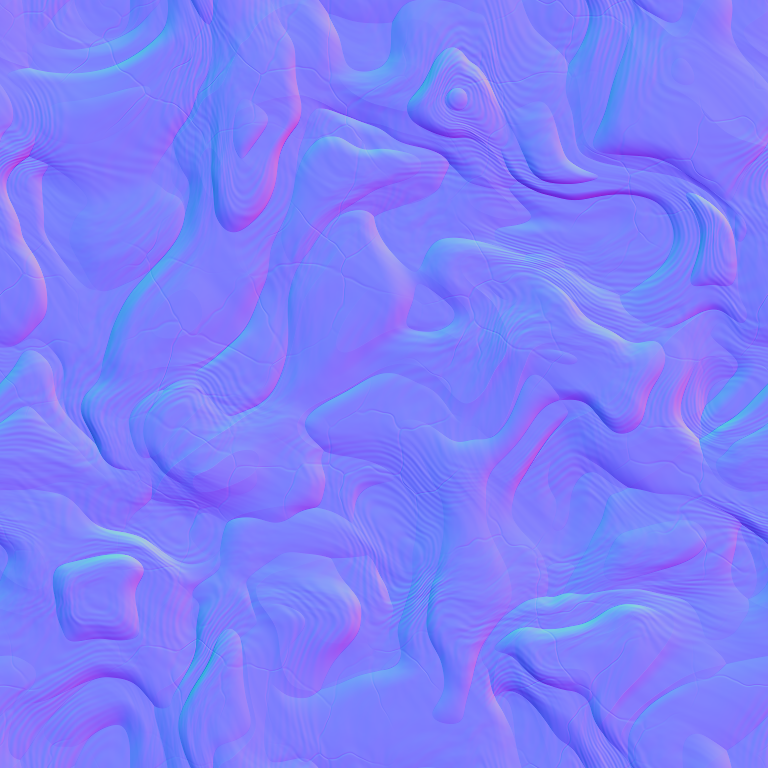
A three.js fragment shader for this texture map:

```glsl
// Tangent-space normal map of folded, layered rock that tiles at its edges.
// A height field is built from warped gradient noise cut into soft terraces,
// with fine strata lines and hairline cracks; its slope is encoded as colour.

#define FOLD_SCALE 5.0      // large folds across the canvas
#define FOLD_HEIGHT 0.0068  // rise of one terrace
#define FOLD_STEPS 3.2      // terraces per unit of noise
#define LEDGE_WIDTH 0.45    // share of a terrace taken by its slope
#define WARP 0.10           // bending of the folds
#define STRATA_COUNT 21.0   // fine lines per unit of noise
#define STRATA_DEPTH 0.00011
#define CRACK_SCALE 11.0    // crack cells across the canvas
#define CRACK_DEPTH 0.00024
#define CRACK_WIDTH 0.019   // in crack cells
#define GRAIN 0.0007        // height of the small bumps
#define SAMPLE_STEP 0.0012  // distance used to measure the slope

varying vec2 vUv;

const float TAU = 6.2831853;

vec2 hash2(vec2 c) {
  vec3 q = fract(c.xyx * vec3(0.1031, 0.1030, 0.0973));
  q += dot(q, q.yzx + 33.33);
  return fract((q.xx + q.yz) * q.zy);
}

float corner(vec2 cell, vec2 offset, float period, float seed) {
  float angle = TAU * hash2(mod(cell, period) + seed).x;
  return dot(vec2(cos(angle), sin(angle)), offset);
}

// Gradient noise repeating once per canvas; freq is a whole number.
float noise(vec2 p, float freq, float seed) {
  p *= freq;
  vec2 c = floor(p), f = p - c;
  vec2 u = f * f * f * (f * (f * 6.0 - 15.0) + 10.0);
  vec2 e = vec2(1.0, 0.0);
  float low = mix(corner(c, f, freq, seed),
                  corner(c + e.xy, f - e.xy, freq, seed), u.x);
  float high = mix(corner(c + e.yx, f - e.yx, freq, seed),
                   corner(c + e.xx, f - e.xx, freq, seed), u.x);
  return mix(low, high, u.y);
}

vec2 noise2(vec2 p, float freq, float seed) {
  return vec2(noise(p, freq, seed), noise(p, freq, seed + 31.0));
}

// Staircase with a sharp foot and a rounded shoulder.
float terrace(float t) {
  float x = 1.0 - min(fract(t) / LEDGE_WIDTH, 1.0);
  return floor(t) + 1.0 - x * x;
}

// Groove along the borders of a repeating cell pattern.
float cracks(vec2 p) {
  p *= CRACK_SCALE;
  vec2 c = floor(p);
  float nearest = 9.0, second = 9.0;
  for (int j = -1; j <= 1; j++) {
    for (int i = -1; i <= 1; i++) {
      vec2 cell = c + vec2(float(i), float(j));
      float d = length(cell + hash2(mod(cell, CRACK_SCALE) + 71.0) - p);
      second = min(second, max(nearest, d));
      nearest = min(nearest, d);
    }
  }
  float gap = (second - nearest) / CRACK_WIDTH;
  return exp(-0.5 * gap * gap);
}

float height(vec2 p) {
  // Bend the plane so that folds curl and pinch.
  vec2 q = p + WARP * noise2(p, 3.0, 5.0);
  q += 0.4 * WARP * noise2(q, 8.0, 17.0);
  q += 0.05 * WARP * noise2(q, 21.0, 23.0);

  // Two sets of folds; the higher one covers the other and leaves a crease.
  float broad = noise(q, FOLD_SCALE, 43.0) + 0.16 * noise(q, 11.0, 59.0);
  float minor = noise(q + 0.05 * broad, FOLD_SCALE + 1.0, 87.0);
  float sharpness = smoothstep(-0.35, 0.2, noise(p, 5.0, 101.0));
  float t = broad * FOLD_STEPS + 0.35;
  float s = minor * FOLD_STEPS + 0.15;
  float upper = mix(t, terrace(t), sharpness);
  float lower = mix(s, terrace(s), 1.0 - 0.8 * sharpness);
  float h = FOLD_HEIGHT * (max(upper, lower) - 0.25 * lower);

  // Strata follow the contours of the folds and fade in and out.
  float strataMask = smoothstep(-0.25, 0.3, noise(p, 7.0, 131.0));
  float layers = broad + 0.35 * minor + 0.05 * noise(q, 17.0, 149.0);
  layers += 0.015 * noise(q, 41.0, 157.0);
  float lines = sin(TAU * STRATA_COUNT * layers)
              + 0.8 * sin(TAU * STRATA_COUNT * 0.57 * layers + 1.3);
  h += STRATA_DEPTH * strataMask * lines;

  // Small bumps drawn out along the folds, then hairline cracks.
  vec2 g = q + 0.2 * broad * vec2(1.0, -1.0);
  h += GRAIN * (noise(g, 23.0, 167.0) + 0.35 * noise(g, 53.0, 181.0));
  h += GRAIN * 0.13 * noise(g, 97.0, 191.0);
  float crackMask = smoothstep(-0.15, 0.25, noise(p, 6.0, 199.0));
  vec2 jag = 0.02 * noise2(p, 19.0, 211.0) + 0.006 * noise2(p, 47.0, 223.0);
  return h - CRACK_DEPTH * crackMask * cracks(p + jag);
}

void main() {
  vec2 e = vec2(SAMPLE_STEP, 0.0);
  float h = height(vUv);
  vec2 slope = vec2(height(vUv + e.xy) - h, height(vUv + e.yx) - h) / SAMPLE_STEP;
  vec3 normal = normalize(vec3(-slope, 1.0));
  gl_FragColor = vec4(normal * 0.5 + vec3(0.494, 0.498, 0.491), 1.0);
}
```
